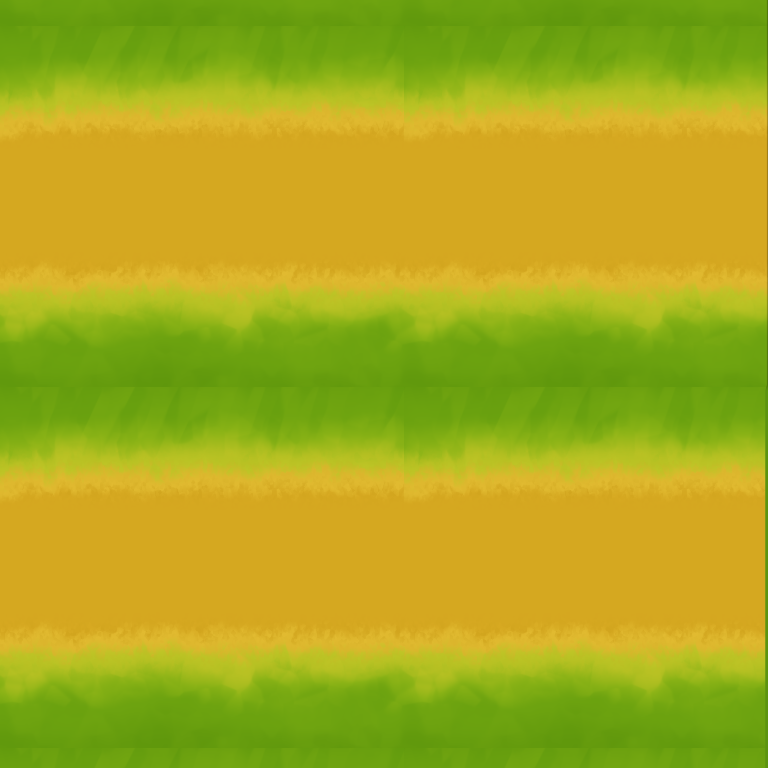
This pattern is drawn by a WebGL 2 fragment shader. Its source:

```glsl
#version 300 es
precision highp float;
// Watercolour bands: gold stripes that bleed through yellow and lime into green.
// A colour ramp follows the distance from each gold stripe, and cellular noise,
// wrapped across the tile, frays it, so every tile carries the same brush marks.

uniform vec2 u_resolution;
out vec4 fragColor;

vec2 hash2(vec2 p) {
  vec3 a = fract(p.xyx * vec3(0.1031, 0.1030, 0.0973));
  a += dot(a, a.yzx + 33.33);
  return fract((a.xx + a.yz) * a.zy);
}

// Cellular noise centred on zero: each cell is a flat dab of paint.
// Cells wrap after 'period' columns; a higher 'crisp' hardens their rims.
float dabs(vec2 p, float period, float seed, float crisp) {
  vec2 cell = floor(p);
  float sum = 0.0, weight = 0.0;
  for (int j = -1; j <= 1; j++) {
    for (int i = -1; i <= 1; i++) {
      vec2 id = cell + vec2(i, j);
      vec2 key = vec2(mod(id.x, period), id.y) + seed;
      vec2 away = id + hash2(key) - p;
      float w = exp(-crisp * dot(away, away));
      sum += w * hash2(key + 57.0).x;
      weight += w;
    }
  }
  return sum / weight - 0.5;
}

// Gold at zero and below, then yellow, lime and two greens outward.
vec3 bandColor(float d) {
  vec3 c = vec3(0.835, 0.657, 0.125);
  c = mix(c, vec3(0.87, 0.72, 0.18), smoothstep(0.0, 0.05, d));
  c = mix(c, vec3(0.73, 0.76, 0.14), smoothstep(0.052, 0.105, d));
  c = mix(c, vec3(0.54, 0.70, 0.085), smoothstep(0.10, 0.18, d));
  c = mix(c, vec3(0.43, 0.64, 0.062), smoothstep(0.15, 0.245, d));
  return mix(c, vec3(0.385, 0.60, 0.05), smoothstep(0.24, 0.38, d));
}

void main() {
  vec2 uv = gl_FragCoord.xy / u_resolution;

  // Tile space: the stripe lies near the middle, green meets at the seams
  vec2 tile = fract((uv - vec2(0.526, 0.496)) / vec2(0.534, 0.470));
  float d = abs(tile.y - 0.5175) - 0.1725;
  float lower = 1.0 - smoothstep(0.3, 0.6, tile.y);
  float green = smoothstep(0.05, 0.2, d);

  // Round overlapping washes, with soft green hills below the stripe
  float wash = dabs(tile * vec2(9.0, 10.0), 9.0, 3.0, 9.0)
             + 0.6 * dabs(tile * vec2(22.0, 24.0), 22.0, 19.0, 12.0);
  float hills = cos(12.566 * (tile.x - 0.40));
  float spread = green * mix(0.025, 0.06, lower) * wash;
  spread += 0.016 * hills * lower * smoothstep(0.05, 0.16, d);

  // Faint step where one tile ends and the next begins
  spread += 0.022 * exp(-7.0 * tile.x) * (1.0 - lower) * smoothstep(-0.03, 0.03, d);

  // Upright ragged bristle marks along the gold, yellow and lime edges
  float wave = sin(tile.x * 18.85 + 1.0) + 0.6 * sin(tile.x * 43.98 + 2.0);
  float bristle = dabs(tile * vec2(27.0, 14.0), 27.0, 41.0, 16.0);
  float fray = dabs(tile * vec2(84.0, 46.0), 84.0, 73.0, 16.0);
  float speck = dabs(tile * vec2(150.0, 110.0), 150.0, 91.0, 14.0);
  float edge = smoothstep(-0.035, 0.03, d) * (1.0 - smoothstep(0.09, 0.17, d));
  d += spread + 0.003 * wave + 0.026 * bristle * (1.0 - 0.4 * green);
  d += (0.02 * fray + 0.013 * speck) * edge;

  // Slanted strokes above the stripe, broad upright ones in the green below
  float slant = dabs(vec2(tile.x * 30.0 - tile.y * 9.0, tile.y * 6.0), 30.0, 7.0, 16.0);
  float upright = dabs(tile * vec2(14.0, 8.0), 14.0, 29.0, 12.0);
  float stroke = mix(slant, 0.5 * upright, lower);
  vec3 color = bandColor(d);
  color += vec3(0.05, 0.03, 0.01) * stroke * smoothstep(0.12, 0.22, d);
  color += vec3(0.016, 0.012, 0.01) * (fray + speck) * edge;

  // Sliver of bare edge down the right: thin and dull above, green below
  float bottom = 1.0 - smoothstep(0.49, 0.5, uv.y);
  float sliver = smoothstep(-0.0007, 0.0007, uv.x - mix(0.9985, 0.9965, bottom));
  color = mix(color, mix(color * 0.75, vec3(0.36, 0.58, 0.06), bottom), sliver);

  fragColor = vec4(clamp(color, 0.0, 1.0), 1.0);
}
```
